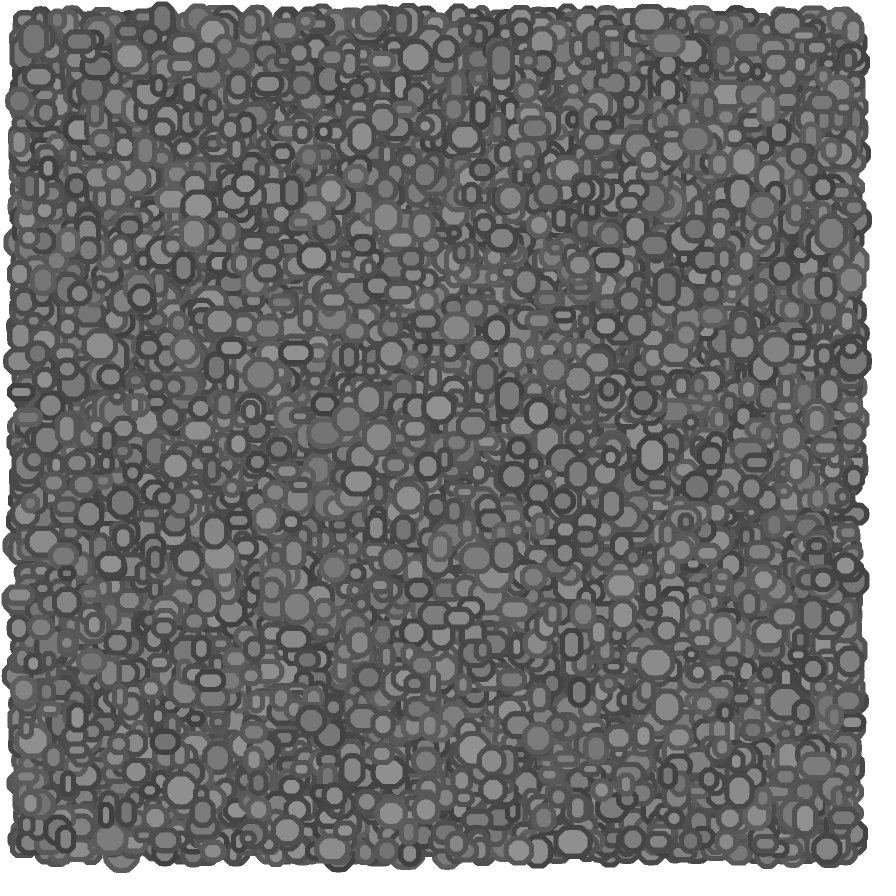
Reproduce this texture procedurally as a Shadertoy shader.

```glsl
// Heap of grey rimmed pebbles, rounded and axis-aligned, on a white ground.

vec3 hash3(vec3 p) {
    p = fract(p * vec3(0.1031, 0.1030, 0.0973));
    p += dot(p, p.yxz + 33.33);
    return fract((p.xxy + p.yxx) * p.zyx);
}

// Signed distance to a stadium whose ends lie between a circle and an octagon.
float pebbleDistance(vec2 p, vec2 radii) {
    float cap = min(radii.x, radii.y);
    vec2 q = abs(p) - radii + cap;
    vec2 outer = max(q, 0.0);
    float octagon = max(max(outer.x, outer.y), (outer.x + outer.y) * 0.7071);
    return mix(length(outer), octagon, 0.6) + min(max(q.x, q.y), 0.0) - cap;
}

// Grey of the topmost pebble at a point, or white where there is none.
float heapGrey(vec2 uv) {
    const float cells = 60.0;
    const float cellSize = 0.934 / cells;
    vec2 p = uv - vec2(0.021, 0.047);
    vec2 home = floor(p / cellSize);
    float grey = 1.0;
    float topHeight = -1.0;

    for (int y = -2; y <= 2; y++)
    for (int x = -2; x <= 2; x++) {
        vec2 cell = home + vec2(x, y);
        if (min(cell.x, cell.y) < 0.0 || max(cell.x, cell.y) >= cells) continue;

        for (int k = 0; k < 3; k++) {
            vec3 seed = vec3(cell, float(k) * 17.0) + 5.0;
            vec3 place = hash3(seed);          // position and stacking height
            if (place.z <= topHeight) continue;

            vec3 size = hash3(seed + 91.7);
            vec2 radii = 0.0085 + 0.007 * size.xy + 0.007 * size.z * size.z;
            float d = pebbleDistance(p - (cell + place.xy) * cellSize, radii);
            if (d > 0.0) continue;

            vec3 tone = hash3(seed + 213.3);
            float rim = mix(0.25, 0.37, tone.x);
            float face = mix(0.45, 0.57, tone.y);
            grey = d > -0.0058 ? rim : face;
            topHeight = place.z;
        }
    }
    return grey;
}

void mainImage(out vec4 fragColor, in vec2 fragCoord) {
    // Four samples per pixel smooth every overlap.
    float grey = 0.0;
    for (int i = 0; i < 4; i++) {
        vec2 offset = vec2(i % 2, i / 2) * 0.5 - 0.25;
        grey += heapGrey((fragCoord + offset) / iResolution.xy) * 0.25;
    }
    fragColor = vec4(vec3(grey), 1.0);
}
```
